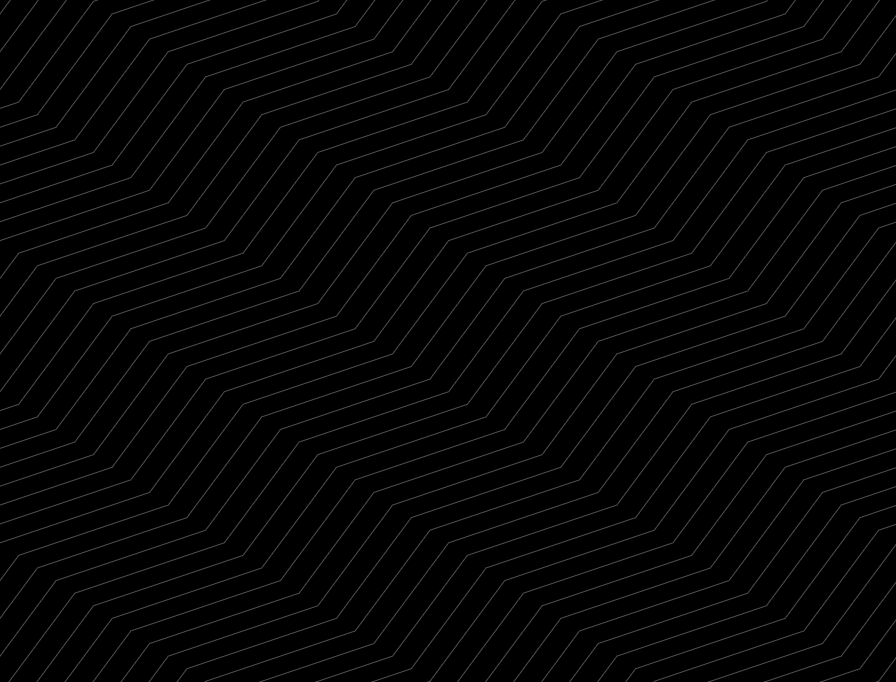
Reproduce this pattern procedurally as a Shadertoy shader.

```glsl
const vec2  CELL       = vec2(0.02741, 0.018463); // lattice cell, in canvas heights
const float TOP_OFFSET = 0.0020;   // lattice start below the top edge
const float BEND_CELLS = 24.0;     // cells between ridges of bends
const float RIDGE      = -5.0;     // diagonal on which a ridge of bends lies
const float LINE_STEP  = 2.0;      // cells between neighbouring lines
const float LINE_PHASE = 1.0;
const float BEND_SLOPE = 1.0 / 3.0;
const float LINE_WIDTH = 0.00142;  // in canvas heights
const vec3  BACKGROUND = vec3(0.0);
const vec3  LINE_COLOR = vec3(0.32);

// Signed offset from the nearest multiple of period
float centeredMod(float x, float period) {
    return x - period * floor(x / period + 0.5);
}

// Distance to the nearest zigzag line, in canvas heights
float zigzagDistance(vec2 p) {
    vec2 cell = p / CELL;
    float across = centeredMod(cell.y - cell.x - RIDGE, BEND_CELLS);
    float bend = BEND_SLOPE * abs(across);
    float field = centeredMod(cell.x + cell.y - LINE_PHASE - bend, LINE_STEP);

    // The gradient differs on the steep and the flat segments
    float side = across < 0.0 ? -BEND_SLOPE : BEND_SLOPE;
    vec2 gradient = vec2(1.0 + side, 1.0 - side) / CELL;
    return abs(field) / length(gradient);
}

// Share of a pixel covered by a line at distance d
float lineCoverage(float d, float pixel) {
    float halfWidth = 0.5 * LINE_WIDTH;
    float inner = max(d - 0.5 * pixel, -halfWidth);
    float outer = min(d + 0.5 * pixel, halfWidth);
    return clamp((outer - inner) / pixel, 0.0, 1.0);
}

void mainImage(out vec4 fragColor, in vec2 fragCoord) {
    float pixel = 1.0 / iResolution.y;
    vec2 p = fragCoord * pixel;
    p.y = 1.0 - p.y - TOP_OFFSET;

    float coverage = lineCoverage(zigzagDistance(p), pixel);
    fragColor = vec4(mix(BACKGROUND, LINE_COLOR, coverage), 1.0);
}
```
